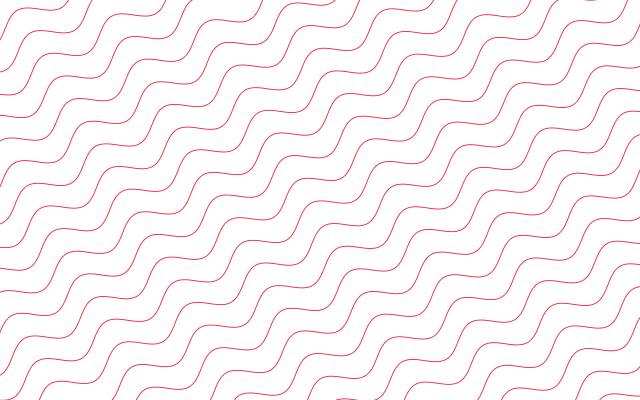
Give the GLSL for this pattern, as a Shadertoy shader.

```glsl
// Box-filtered coverage of a thin stroke at signed distance d
float strokeCoverage(float d, float halfWidth, float pixel) {
    float upper = min(halfWidth, d + 0.5 * pixel);
    float lower = max(-halfWidth, d - 0.5 * pixel);
    return clamp((upper - lower) / pixel, 0.0, 1.0);
}

// Signed distance to the nearest of the stacked sine waves
float waveDistance(vec2 p, float period, float spacing, float amplitude) {
    float k = 6.2831853 / period;
    float offset = p.y - amplitude * sin(k * p.x);
    float slope = amplitude * k * cos(k * p.x);
    float nearest = (fract(offset / spacing + 0.5) - 0.5) * spacing;
    return nearest / sqrt(1.0 + slope * slope);
}

void mainImage(out vec4 fragColor, in vec2 fragCoord) {
    // Canvas height is one unit, measured from the top left
    vec2 p = vec2(fragCoord.x, iResolution.y - fragCoord.y) / iResolution.y;

    // Tilt so the waves climb to the right at 30 degrees
    float tilt = radians(30.0);
    vec2 along = vec2(cos(tilt), -sin(tilt));
    vec2 across = vec2(sin(tilt), cos(tilt));
    vec2 q = vec2(dot(p, along), dot(p, across)) - vec2(0.0735, 0.0033);

    float d = waveDistance(q, 0.1971, 0.06538, 0.0247);
    float ink = strokeCoverage(d, 0.00108, 1.0 / iResolution.y);

    vec3 paper = vec3(1.0);
    vec3 red = vec3(0.92, 0.12, 0.25);
    fragColor = vec4(mix(paper, red, ink), 1.0);
}
```
